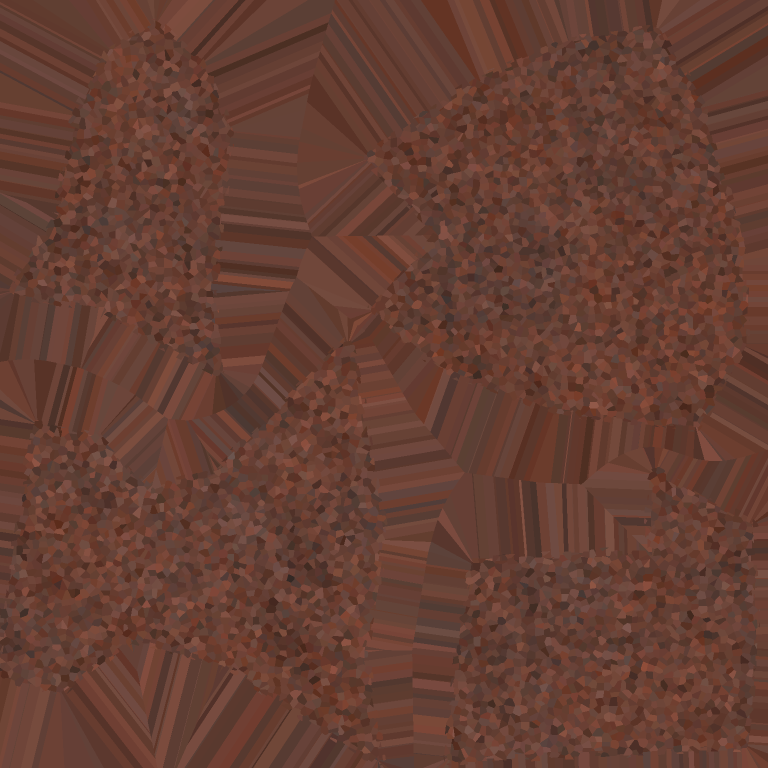
Reproduce this texture procedurally as a Shadertoy shader.

```glsl
const int CORNERS = 12;
const int SAMPLES = 2;
const float GRAIN_CELLS = 112.0;
const float STREAK_CELLS = 105.0;
const float FAN_RADIUS = 0.03;
const float RAGGED_EDGE = 0.012;
const float PATCH_SCALE = 13.0;
const float PATCH_STRENGTH = 0.6;
const float STREAK_CONTRAST = 0.85;
const vec3 CLAY = vec3(0.401, 0.249, 0.203);
const vec3 LIGHT_SHIFT = vec3(0.047, 0.032, 0.028);
const vec3 RUST_SHIFT = vec3(0.024, -0.003, -0.008);
const vec3 MAUVE_SHIFT = vec3(-0.003, 0.004, 0.013);

// Island outlines
const vec2 SPIRE[CORNERS] = vec2[CORNERS](
    vec2(.202, .967), vec2(.260, .915), vec2(.296, .830), vec2(.284, .727),
    vec2(.273, .622), vec2(.282, .520), vec2(.208, .557), vec2(.137, .602),
    vec2(.020, .622), vec2(.078, .720), vec2(.102, .850), vec2(.146, .932));
const vec2 SHIELD[CORNERS] = vec2[CORNERS](
    vec2(.482, .794), vec2(.625, .893), vec2(.742, .941), vec2(.853, .958),
    vec2(.911, .863), vec2(.966, .661), vec2(.966, .551), vec2(.905, .447),
    vec2(.729, .469), vec2(.573, .525), vec2(.488, .596), vec2(.577, .694));
const vec2 WING[CORNERS] = vec2[CORNERS](
    vec2(.453, .551), vec2(.497, .297), vec2(.471, .154), vec2(.492, .010),
    vec2(.293, .141), vec2(.169, .173), vec2(.078, .102), vec2(.000, .121),
    vec2(.049, .447), vec2(.124, .427), vec2(.195, .355), vec2(.286, .385));
const vec2 BLOCK[CORNERS] = vec2[CORNERS](
    vec2(.853, .382), vec2(.911, .349), vec2(.977, .316), vec2(.979, .167),
    vec2(.970, .030), vec2(.846, .026), vec2(.716, .021), vec2(.586, .014),
    vec2(.602, .154), vec2(.618, .264), vec2(.729, .273), vec2(.849, .277));

float hash(vec2 p) {
    return fract(sin(dot(p, vec2(127.1, 311.7))) * 43758.5453);
}

// Roughly normal value with unit deviation
float bell(vec2 p) {
    return 2.0 * (hash(p) + hash(p + 17.3) + hash(p + 41.9) - 1.5);
}

float noise(vec2 p) {
    vec2 i = floor(p), f = fract(p);
    f = f * f * (3.0 - 2.0 * f);
    return mix(mix(hash(i), hash(i + vec2(1, 0)), f.x),
               mix(hash(i + vec2(0, 1)), hash(i + vec2(1, 1)), f.x), f.y);
}

// Updates the closest outline point and the inside flag
void addIsland(vec2 p, vec2 outline[CORNERS], inout vec2 foot,
               inout float nearest, inout bool inside) {
    vec2 a = outline[CORNERS - 1];
    for (int i = 0; i < CORNERS; i++) {
        vec2 b = outline[i];
        vec2 edge = b - a, toP = p - a;
        vec2 q = a + edge * clamp(dot(toP, edge) / dot(edge, edge), 0.0, 1.0);
        float d = dot(p - q, p - q);
        if (d < nearest) {
            nearest = d;
            foot = q;
        }
        if ((a.y > p.y) != (b.y > p.y) && toP.x < edge.x * toP.y / edge.y)
            inside = !inside;
        a = b;
    }
}

// Grid cell that owns the seed closest to p
vec2 closestCell(vec2 p) {
    vec2 base = floor(p), winner = base;
    float nearest = 1e9;
    for (int y = -1; y <= 1; y++)
    for (int x = -1; x <= 1; x++) {
        vec2 cell = base + vec2(x, y);
        vec2 toSeed = cell + vec2(hash(cell), hash(cell + 71.7)) - p;
        float d = dot(toSeed, toSeed);
        if (d < nearest) {
            nearest = d;
            winner = cell;
        }
    }
    return winner;
}

vec3 cellColor(vec2 cell, float contrast) {
    vec2 area = cell / GRAIN_CELLS * PATCH_SCALE;
    float warmth = PATCH_STRENGTH * (2.0 * noise(area) - 1.0);
    float light = bell(cell + 5.1) + 0.4 * (2.0 * noise(area + 30.0) - 1.0);
    return CLAY + contrast * (LIGHT_SHIFT * light
         + RUST_SHIFT * (bell(cell + 113.2) + warmth)
         + MAUVE_SHIFT * (bell(cell + 207.6) - warmth));
}

vec3 surface(vec2 p) {
    vec2 foot = p;
    float nearest = 1e9;
    bool inside = false;
    addIsland(p, SPIRE, foot, nearest, inside);
    addIsland(p, SHIELD, foot, nearest, inside);
    addIsland(p, WING, foot, nearest, inside);
    addIsland(p, BLOCK, foot, nearest, inside);

    // Grains fill the islands and fray their rims
    vec2 grain = closestCell(p * GRAIN_CELLS);
    float gap = sqrt(nearest);
    if (inside || gap < RAGGED_EDGE * hash(grain + 9.4))
        return cellColor(grain, 1.0);

    // Streaks run straight outward and fan around the corners
    vec2 root = foot + FAN_RADIUS * (p - foot) / max(gap, 1e-5);
    return cellColor(closestCell(root * STREAK_CELLS), STREAK_CONTRAST);
}

void mainImage(out vec4 fragColor, in vec2 fragCoord) {
    // Supersampling smooths the cell edges
    vec3 total = vec3(0.0);
    for (int y = 0; y < SAMPLES; y++)
    for (int x = 0; x < SAMPLES; x++) {
        vec2 offset = (vec2(x, y) + 0.5) / float(SAMPLES) - 0.5;
        total += surface((fragCoord + offset) / iResolution.y);
    }
    fragColor = vec4(total / float(SAMPLES * SAMPLES), 1.0);
}
```
